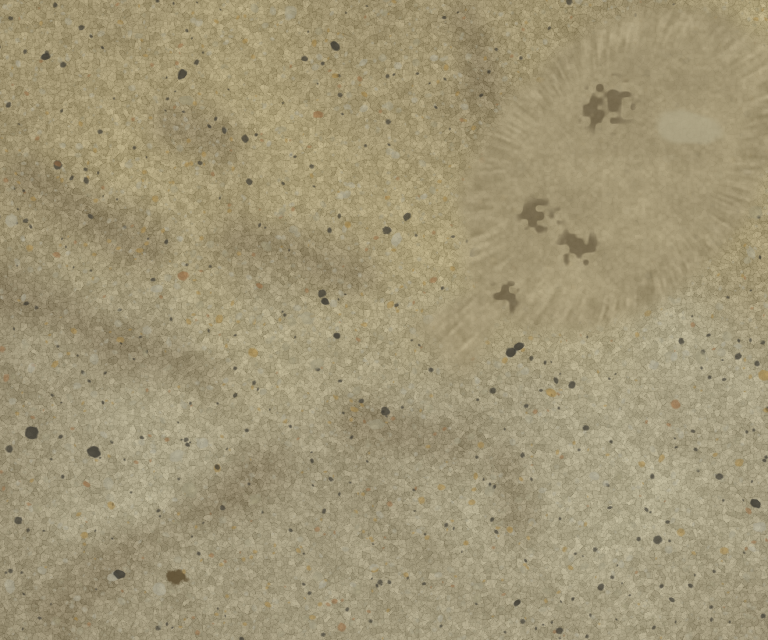
A Shadertoy shader for this texture:

```glsl
// Speckled sea-floor sand with soft ripples and a camouflaged flatfish at the upper right.

float hash(vec2 p) {
    return fract(sin(dot(p, vec2(127.1, 311.7))) * 43758.5453);
}

vec2 hash2(vec2 p) {
    return vec2(hash(p), hash(p + 57.3));
}

float noise(vec2 p) {
    vec2 i = floor(p), f = fract(p);
    f = f * f * (3.0 - 2.0 * f);
    return mix(mix(hash(i), hash(i + vec2(1, 0)), f.x),
               mix(hash(i + vec2(0, 1)), hash(i + vec2(1, 1)), f.x), f.y);
}

float fbm(vec2 p) {
    float sum = 0.0, amp = 0.53;
    for (int i = 0; i < 4; i++) {
        sum += amp * noise(p);
        p = mat2(1.6, 1.2, -1.2, 1.6) * p + 7.7;
        amp *= 0.5;
    }
    return sum;
}

float segmentDist(vec2 p, vec2 a, vec2 b) {
    vec2 ab = b - a;
    return length(p - a - ab * clamp(dot(p - a, ab) / dot(ab, ab), 0.0, 1.0));
}

// Packed grains: random cell brightness with darker seams, centred on zero
float grains(vec2 p) {
    vec2 cell = floor(p);
    float near = 9.0, second = 9.0, shade = 0.0;
    for (int y = -1; y <= 1; y++)
    for (int x = -1; x <= 1; x++) {
        vec2 c = cell + vec2(x, y);
        float d = length(p - c - hash2(c));
        if (d < near) { second = near; near = d; shade = hash(c + 19.1); }
        else second = min(second, d);
    }
    return shade - 0.5 + 0.5 * (smoothstep(0.0, 0.3, second - near) - 0.65);
}

// Loose pebbles, tinted by kind: pale, ochre, rust or black
vec3 addPebbles(vec3 col, vec2 p, float scale, float chance, float cover) {
    vec2 q = p * scale, cell = floor(q);
    float aa = 1.2 * scale / iResolution.y;
    for (int y = -1; y <= 1; y++)
    for (int x = -1; x <= 1; x++) {
        vec2 c = cell + vec2(x, y);
        if (hash(c + scale) > chance) continue;
        vec2 d = q - c - hash2(c + 3.1);
        float turn = 6.28 * hash(c + 8.4), kind = hash(c + 31.7);
        d = mat2(cos(turn), sin(turn), -sin(turn), cos(turn)) * d;
        d.y *= 1.0 + 0.6 * hash(c + 5.9);
        float radius = mix(0.14, 0.36, pow(hash(c + 12.2), 2.0));
        float edge = length(d) - radius * (0.85 + 0.3 * noise(d * 6.0 + c));
        vec3 tint = mix(vec3(0.66, 0.63, 0.50), vec3(0.76, 0.75, 0.68), hash(c + 2.2));
        float alpha = 0.6;
        if (kind > 0.74) tint = vec3(0.71, 0.57, 0.30);
        if (kind > 0.84) tint = vec3(0.64, 0.45, 0.28);
        if (kind > 0.89) { tint = vec3(0.24, 0.23, 0.20); alpha = 0.8; }
        tint *= 1.0 - 0.12 * smoothstep(0.0, radius, length(d + 0.1));
        col = mix(col, tint, alpha * cover * smoothstep(aa, -aa, edge));
    }
    return col;
}

void mainImage(out vec4 fragColor, in vec2 fragCoord) {
    vec2 p = fragCoord / iResolution.y;
    vec2 warp = p + 0.06 * (vec2(fbm(p * 7.0), fbm(p * 7.0 + 31.0)) - 0.5);

    // Shaded hollows between the ripples
    vec4 hollows[8] = vec4[8](
        vec4(0.08, 0.04, 0.42, 0.27), vec4(0.00, 0.55, 0.33, 0.42),
        vec4(0.37, 0.63, 0.54, 0.58), vec4(0.73, 0.98, 0.76, 0.88),
        vec4(0.06, 0.71, 0.24, 0.62), vec4(0.56, 0.33, 0.72, 0.31),
        vec4(0.79, 0.28, 0.82, 0.19), vec4(0.27, 0.80, 0.34, 0.78));
    float hollow = 0.0;
    for (int i = 0; i < 8; i++) {
        float d = segmentDist(warp, hollows[i].xy, hollows[i].zw);
        hollow = max(hollow, exp(-d * d / 0.0016));
    }
    float tone = 0.80 + 0.75 * (fbm(p * 5.0 + 4.0) - 0.5) - 0.42 * hollow;
    vec3 light = mix(vec3(0.67, 0.64, 0.53), vec3(0.67, 0.62, 0.47),
                     smoothstep(0.3, 0.75, p.y + 0.5 * (fbm(p * 3.0) - 0.5)));
    vec3 sand = mix(vec3(0.50, 0.45, 0.345), light, tone);
    sand += 0.075 * grains(p * 95.0) + 0.07 * grains(p * 180.0);

    // Fish: oval body and fanned tail along the rising diagonal
    vec2 q = mat2(0.707, -0.707, 0.707, 0.707) * (p - vec2(0.97, 0.735));
    float ring = length(q / vec2(0.31, 0.20)) - 1.0 + 0.15 * (fbm(p * 14.0) - 0.5);
    float tailWidth = 0.035 + 0.25 * max(-q.x - 0.31, 0.0);
    float tail = smoothstep(0.02, -0.02, abs(q.y) - tailWidth)
               * smoothstep(-0.43, -0.37, q.x) * smoothstep(-0.22, -0.27, q.x);
    float body = smoothstep(0.08, -0.1, ring);
    float fish = max(body, tail);
    vec3 skin = mix(vec3(0.55, 0.50, 0.38), vec3(0.67, 0.62, 0.49), 0.25 + 0.9 * fbm(p * 22.0));
    skin += 0.06 * (noise(p * 160.0) - 0.5) + 0.025 * grains(p * 120.0);
    float fin = smoothstep(-0.35, -0.1, ring) * body;
    float rays = noise(vec2(atan(q.y, q.x) * 38.0 + ring * 5.0, ring * 9.0));
    rays = mix(rays, noise(vec2(q.y * 170.0, q.x * 22.0)), tail);
    skin += 0.13 * (rays - 0.55) * max(fin, tail);

    // Clusters of dark freckles on the skin
    vec3 spots[4] = vec3[4](vec3(0.953, 0.835, 0.045), vec3(0.84, 0.67, 0.036),
                           vec3(0.90, 0.615, 0.036), vec3(0.78, 0.53, 0.028));
    for (int i = 0; i < 4; i++) {
        float near = 1.0 - length(warp - spots[i].xy) / spots[i].z;
        float freckle = smoothstep(0.55, 0.85, noise(p * 95.0) + 0.5 * near);
        skin = mix(skin, vec3(0.34, 0.29, 0.20), 0.65 * freckle * smoothstep(-0.3, 0.3, near));
    }
    // Pale side fin
    float paleFin = length((warp - vec2(1.08, 0.795)) / vec2(0.055, 0.032));
    skin = mix(skin, vec3(0.69, 0.66, 0.55), 0.7 * smoothstep(1.1, 0.75, paleFin));

    vec3 col = mix(sand, skin, 0.88 * fish);
    float cover = 1.0 - 0.93 * fish;
    col = addPebbles(col, p, 90.0, 0.30, 0.8 * cover);
    col = addPebbles(col, p, 52.0, 0.28, 0.85 * cover);
    col = addPebbles(col, p, 30.0, 0.14, cover);

    // Brown scrap of weed
    float scrap = length((p - vec2(0.277, 0.1)) * vec2(1.0, 1.2)) - 0.035 * fbm(p * 45.0);
    col = mix(col, vec3(0.36, 0.30, 0.19), 0.85 * smoothstep(0.003, -0.003, scrap));
    fragColor = vec4(col, 1.0);
}
```
